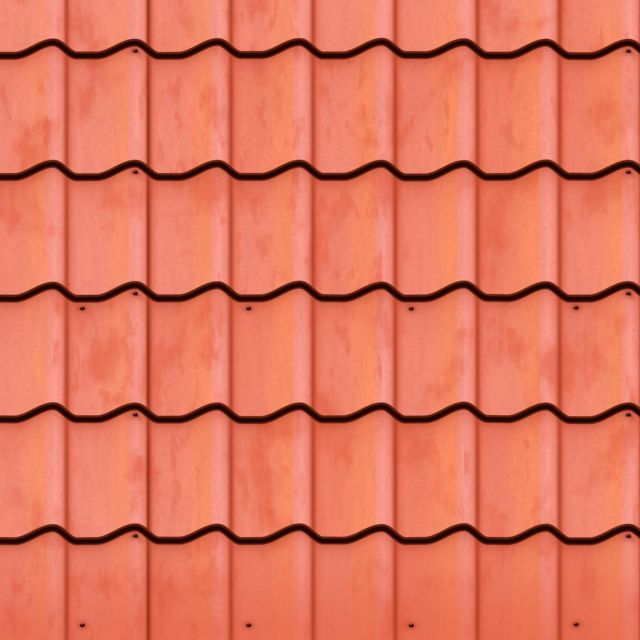
Reproduce this texture procedurally as a Shadertoy shader.

```glsl
// Clay pantile roof: pans and rounded ridges in columns, overlapped in rows.
// One wave profile bends each row's dark lower lip; colour ramps across the
// tile, shadows, gradient noise and sparse screws add relief and wear.
#define PITCH vec2(0.1284, 0.1895)  // tile width and row height
#define ORIGIN vec2(0.0833, 0.155)  // first ridge, lowest lip
#define WAVE 0.0208                 // height of the lip wave
#define LIP 0.0047                  // half width of the lip line
#define WEAR 0.55                   // strength of mottling
#define SCREW 0.0046                // screw radius

const vec3 CORAL  = vec3(0.935, 0.495, 0.395);
const vec3 ORANGE = vec3(0.975, 0.555, 0.390);
const vec3 PINK   = vec3(0.955, 0.585, 0.535);
const vec3 RED    = vec3(0.870, 0.350, 0.240);
const vec3 RUST   = vec3(0.640, 0.210, 0.110);
const vec3 BROWN  = vec3(0.380, 0.120, 0.050);
const vec3 DARK   = vec3(0.130, 0.018, 0.010);

float hash(vec2 p) {
    vec3 q = fract(p.xyx * 0.1031);
    q += dot(q, q.yzx + 33.33);
    return fract((q.x + q.y) * q.z);
}

float corner(vec2 cell, vec2 offset) {
    float a = 6.2832 * hash(cell);
    return dot(vec2(cos(a), sin(a)), offset);
}

float gradientNoise(vec2 p) {
    vec2 i = floor(p), f = p - i;
    vec2 w = f * f * f * (f * (f * 6.0 - 15.0) + 10.0);
    vec2 e = vec2(0.0, 1.0);
    return mix(mix(corner(i, f), corner(i + e.yx, f - e.yx), w.x),
               mix(corner(i + e.xy, f - e.xy), corner(i + e.yy, f - e.yy), w.x), w.y);
}

float fbm(vec2 p) {
    float sum = 0.0, gain = 1.0;
    for (int i = 0; i < 4; i++) {
        sum += gain * gradientNoise(p);
        p = p * 2.03 + 17.1;
        gain *= 0.55;
    }
    return sum;
}

// Tile section: steep right side, flat pan, gentle rise to the next ridge.
float profile(float u) {
    float t = fract(u);
    return 1.0 - smoothstep(0.0, 0.29, t) + smoothstep(0.52, 1.0, t);
}

float bump(float x, float width) {
    return exp(-x * x / (width * width));
}

// Screw head with a soft dark halo.
vec3 addScrew(vec3 col, vec2 d, float soft) {
    float r = length(d * vec2(0.9, 1.2));
    col = mix(col, RUST, 0.6 * bump(r, SCREW * 1.6));
    col = mix(col, DARK, 0.9 * (1.0 - smoothstep(SCREW * 0.75 - soft, SCREW * 0.75 + soft, r)));
    return mix(col, RED, 0.75 * bump(length(d - vec2(-0.001, 0.002)), 0.0016));
}

void mainImage(out vec4 fragColor, in vec2 fragCoord) {
    vec2 p = fragCoord / iResolution.xy;
    float soft = max(0.0014, 0.8 / iResolution.y);

    // Tile coordinates and distance to the nearest lip
    float u = (p.x - ORIGIN.x) / PITCH.x;
    float column = floor(u), t = u - column;
    float ridge = floor(u + 0.5), c = u - ridge;
    float slope = (profile(u + 0.01) - profile(u - 0.01)) * WAVE / (0.02 * PITCH.x);
    float wobble = 0.0025 * gradientNoise(p * vec2(6.0, 5.0) + 3.0);
    float v = (p.y - ORIGIN.y - WAVE * profile(u) + wobble) / PITCH.y;
    float lip = (v - floor(v + 0.5)) * PITCH.y / sqrt(1.0 + slope * slope);
    float below = fract(-v) * PITCH.y;
    float seam = 1.0 - step(0.5, abs(mod(ridge, 6.0) - 1.0));

    // Pan and ridge colours
    vec2 tile = vec2(column, floor(v));
    float tint = hash(tile + 40.0);
    float blotch = fbm(p * vec2(11.0, 8.0));
    vec3 col = mix(CORAL, ORANGE, smoothstep(0.4, 0.88, t));
    col = mix(col, PINK, 0.45 * tint * (1.0 - smoothstep(0.5, 0.95, t)));
    col = mix(col, PINK, 0.3 * (1.0 - smoothstep(0.0, 0.45, p.x)) + 0.25 * smoothstep(0.88, 1.0, p.y));
    float crown = smoothstep(-0.11, -0.05, c) * (1.0 - smoothstep(0.08, 0.16, c));
    col = mix(col, PINK, 0.9 * crown);
    col += 0.025 * bump(c - 0.02, 0.035);

    // Mottling, vertical streaks and fine grain
    float streak = fbm(p * vec2(75.0, 9.0) + 8.0);
    col = mix(col, RED, WEAR * smoothstep(0.0, 0.75, blotch + 0.35 * streak));
    col *= 1.0 + 0.035 * streak + 0.03 * fbm(p * 150.0);
    float stain = smoothstep(0.12, 0.6, fbm(p * vec2(38.0, 17.0) + 60.0));
    col = mix(col, RED, 0.35 * stain * step(0.6, hash(tile + 9.0)));

    // Lower rows are deeper red
    col = mix(col, RED, 0.55 * (1.0 - smoothstep(0.0, 0.18, p.y)));

    // Crease beside each ridge, sharper at side seams
    col = mix(col, RED, 0.5 * bump(c - 0.18, 0.065));
    col = mix(col, RUST, (0.65 + 0.15 * seam) * bump(c - 0.162, 0.03));
    col = mix(col, BROWN, 0.45 * seam * bump(c - 0.15, 0.012));

    // Shade cast below the lip
    col = mix(col, RED, 0.4 * exp(-below / 0.035));
    col = mix(col, RUST, 0.75 * exp(-below / 0.009));

    // Screws: ridge seams, then every other pan on two battens
    if (seam > 0.5) col = addScrew(col, vec2(c * PITCH.x, lip + 0.013), soft);
    float batten = fract((p.y - 0.0234) / 0.495 + 0.5) - 0.5;
    vec2 jitter = 0.006 * (vec2(hash(vec2(column, 3.0)), hash(vec2(column, 7.0))) - 0.5);
    vec2 panScrew = vec2((t - 0.365) * PITCH.x, batten * 0.495) + jitter;
    if (mod(column, 2.0) < 0.5) col = addScrew(col, panScrew, soft);

    // Dark lip with a brown rim
    float edge = abs(lip);
    col = mix(col, BROWN, 1.0 - smoothstep(LIP, LIP + 2.0 * soft, edge));
    col = mix(col, DARK, 1.0 - smoothstep(LIP - 2.0 * soft, LIP, abs(lip + 0.0006)));
    fragColor = vec4(clamp(col, 0.0, 1.0), 1.0);
}
```
